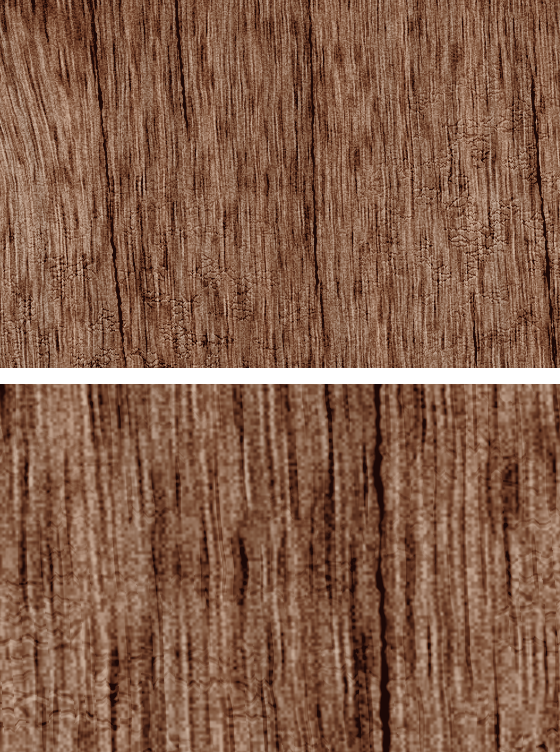
Top: the whole. Bottom: its middle third, enlarged.
Give the GLSL for this texture, as a Shadertoy shader.

```glsl
// Weathered wooden board: fine upright fibres lit from the side, small stepped
// plates from flattened cellular noise and a few long dark splits.
// All layers add up to one brightness, which a colour ramp turns into wood.

const float FIBRE_TILT = 0.045;
const vec2 FIBRE_SCALE = vec2(205.0, 12.0);
const vec2 FINE_SCALE = vec2(290.0, 26.0);
const vec2 PORE_SCALE = vec2(195.0, 14.0);
const vec2 SEAM_SCALE = vec2(62.0, 4.5);
const vec2 PLATE_SCALE = vec2(28.0, 36.0);
const float PLATE_FLATNESS = 0.5;
const float STEP_COUNT = 95.0;
const float GRAIN_SCALE = 325.0;
const float BASE_TONE = 0.448;
const float FIBRE_CONTRAST = 0.16;
const float FIBRE_RELIEF = 0.22;
const float FINE_CONTRAST = 0.13;
const float GRAIN_CONTRAST = 0.25;
const float PORE_DEPTH = 0.17;
const float SEAM_DEPTH = 0.15;
const float PLATE_DEPTH = 0.24;
const float EDGE_SOFTNESS = 0.0018;
const float SPLIT_TONE = 0.05;
const int HAIRLINE_COUNT = 14;

// Long splits: x at top, x at bottom, y at top, y at bottom
const vec4 SPLITS[5] = vec4[5](
    vec4(0.238, 0.350, 1.12, -0.12), vec4(0.472, 0.510, 1.10, 0.60),
    vec4(0.838, 0.862, 1.15, 0.10), vec4(1.435, 1.520, 0.90, -0.12),
    vec4(1.288, 1.296, 0.24, -0.10));
const float SPLIT_WIDTHS[5] = float[5](0.0058, 0.0054, 0.0043, 0.0066, 0.0036);

const vec3 WOOD[7] = vec3[7](
    vec3(0.11, 0.03, 0.025), vec3(0.31, 0.15, 0.09), vec3(0.44, 0.26, 0.17),
    vec3(0.52, 0.36, 0.26), vec3(0.59, 0.45, 0.36), vec3(0.69, 0.57, 0.49),
    vec3(0.79, 0.69, 0.61));
const float STOPS[7] = float[7](0.07, 0.19, 0.31, 0.40, 0.49, 0.60, 0.74);

vec2 hash2(vec2 p) {
    vec3 h = fract(p.xyx * vec3(0.1031, 0.1030, 0.0973));
    h += dot(h, h.yzx + 33.33);
    return fract((h.xx + h.yz) * h.zy);
}

float noise(vec2 p) {
    vec2 cell = floor(p), f = fract(p);
    f = f * f * (3.0 - 2.0 * f);
    float low = mix(hash2(cell).x, hash2(cell + vec2(1, 0)).x, f.x);
    float high = mix(hash2(cell + vec2(0, 1)).x, hash2(cell + vec2(1, 1)).x, f.x);
    return mix(low, high, f.y);
}

// Flattened cellular noise: gap between the nearest two points, zero on borders
float cellGap(vec2 p) {
    vec2 cell = floor(p), f = fract(p);
    float nearest = 8.0, second = 8.0;
    for (int y = -1; y <= 1; y++)
    for (int x = -2; x <= 2; x++) {
        vec2 offset = vec2(x, y);
        float d = length((offset + hash2(cell + offset) - f) * vec2(PLATE_FLATNESS, 1.0));
        second = min(second, max(nearest, d));
        nearest = min(nearest, d);
    }
    return second - nearest;
}

// Bent, leaning coordinates that run along the fibres
vec2 alongFibres(vec2 p) {
    float bend = 0.085 * (1.0 - smoothstep(0.0, 0.32, p.x)) * smoothstep(0.4, 1.0, p.y);
    float sway = 0.002 * sin(9.0 * p.y + 12.0 * p.x) + 0.001 * sin(21.0 * p.y - 17.0 * p.x);
    float kink = 0.003 * noise(p * vec2(45.0, 38.0));
    return vec2(p.x + FIBRE_TILT * p.y + bend + sway + kink, p.y);
}

// Borders step up and down from one narrow fibre column to the next
float plateEdge(vec2 q) {
    q.y += 0.016 * noise(vec2(floor(q.x * STEP_COUNT), 9.0 * q.y)) + 0.006 * noise(q * vec2(190.0, 20.0));
    return 1.0 - smoothstep(0.02, 0.12, cellGap(q * PLATE_SCALE));
}

float blob(vec2 p, vec2 centre, vec2 radius) {
    vec2 d = (p - centre) / radius;
    return exp(-dot(d, d));
}

// Coverage in x, soft shadow in y
vec2 splitLine(vec2 p, vec4 path, float width, float seed) {
    float t = (p.y - path.w) / (path.z - path.w);
    float wobble = 0.0015 * sin(13.0 * p.y + seed)
        + 0.004 * (noise(vec2(38.0 * p.y, seed)) - 0.5)
        + 0.003 * (noise(vec2(130.0 * p.y, seed + 3.0)) - 0.5);
    float d = abs(p.x - mix(path.y, path.x, t) - wobble);
    float taper = smoothstep(0.0, 0.15, t) * (1.0 - smoothstep(0.85, 1.0, t));
    float swell = 0.7 * noise(vec2(19.0 * p.y, seed + 7.0)) + 0.5 * noise(vec2(120.0 * p.y, seed + 9.0));
    float halfWidth = width * taper * swell;
    float core = 1.0 - smoothstep(halfWidth - EDGE_SOFTNESS, halfWidth + EDGE_SOFTNESS, d);
    return taper * vec2(core, exp(-d / (1.6 * width)));
}

vec3 woodColour(float tone) {
    vec3 colour = WOOD[0];
    for (int i = 1; i < 7; i++)
        colour = mix(colour, WOOD[i], clamp((tone - STOPS[i - 1]) / (STOPS[i] - STOPS[i - 1]), 0.0, 1.0));
    return colour;
}

void mainImage(out vec4 fragColor, in vec2 fragCoord) {
    vec2 p = fragCoord / iResolution.y;
    vec2 q = alongFibres(p);

    // Broad light and dark areas
    float streak = noise(q * vec2(30.0, 1.3));
    float tone = BASE_TONE + 0.08 * (noise(q * vec2(5.0, 2.0)) - 0.5) + 0.06 * (streak - 0.5);
    tone += 0.08 * blob(p, vec2(0.0, 0.35), vec2(0.28, 0.5));
    tone += 0.03 * blob(p, vec2(1.35, 0.4), vec2(0.25, 0.4));
    tone -= 0.08 * blob(p, vec2(0.2, 1.0), vec2(0.35, 0.16));

    // Fibres with side light, dark pores, thin seams and fine grain
    float fibre = noise(q * FIBRE_SCALE);
    tone += FIBRE_CONTRAST * (fibre - 0.5);
    tone += FIBRE_RELIEF * (fibre - noise(q * FIBRE_SCALE + vec2(0.55, 0.0)));
    tone += FINE_CONTRAST * (noise(q * FINE_SCALE + 11.0) - 0.5);
    tone -= PORE_DEPTH * smoothstep(0.60, 0.82, noise(q * PORE_SCALE + 31.0));
    float seam = 1.0 - smoothstep(0.02, 0.11, abs(noise(q * SEAM_SCALE + 5.0) - 0.5));
    tone -= SEAM_DEPTH * seam * smoothstep(0.35, 0.7, noise(q * vec2(50.0, 13.0)));
    tone += GRAIN_CONTRAST * (noise(p * GRAIN_SCALE) - 0.5);

    // Stepped plates: dark border with a lit rim below
    float worn = blob(p, vec2(0.35, 0.12), vec2(0.45, 0.32)) + blob(p, vec2(1.3, 0.42), vec2(0.28, 0.38));
    worn = min(worn + 0.15, 1.0) * smoothstep(0.35, 0.65, noise(q * vec2(24.0, 27.0)));
    tone += PLATE_DEPTH * worn * (0.6 * plateEdge(q + vec2(0.0, 0.005)) - plateEdge(q));

    // Long splits, then scattered hairlines
    vec2 split = vec2(0.0);
    for (int i = 0; i < 5; i++)
        split = max(split, splitLine(p, SPLITS[i], SPLIT_WIDTHS[i], 5.0 * float(i) + 1.0));
    for (int i = 0; i < HAIRLINE_COUNT; i++) {
        vec2 r = hash2(vec2(i, 17)), s = hash2(vec2(i, 53));
        vec2 top = vec2(mix(0.4, 1.55, sqrt(r.x)), mix(0.35, 1.15, sqrt(r.y)));
        float span = mix(0.1, 0.22, s.x);
        vec4 path = vec4(top.x, top.x + 0.08 * span, top.y, top.y - span);
        split = max(split, 0.7 * splitLine(p, path, 0.0022, 40.0 + float(i)));
    }
    tone = mix(tone - 0.08 * split.y, SPLIT_TONE, split.x);

    vec3 warmth = mix(vec3(0.99, 1.01, 1.03), vec3(1.02, 0.99, 0.97), streak);
    fragColor = vec4(woodColour(tone) * warmth, 1.0);
}
```
